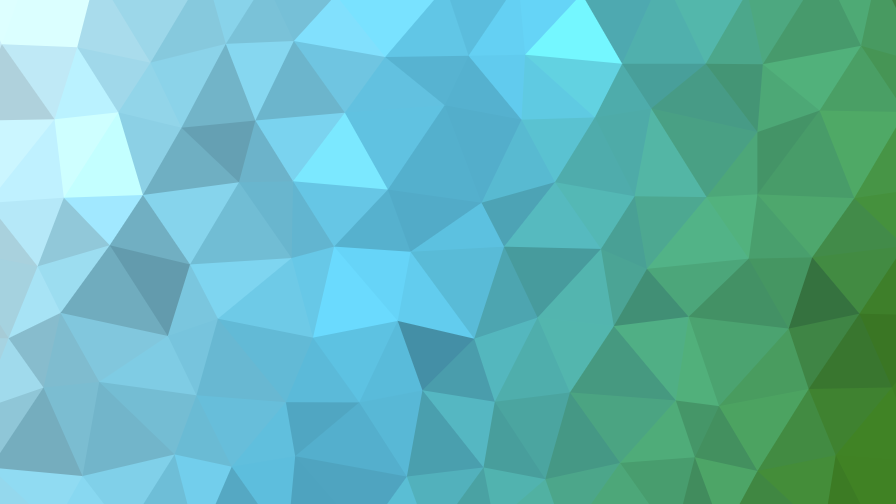
A WebGL 1 fragment shader for this background:

```glsl
precision highp float;
// Low-poly backdrop: a staggered triangular lattice with jittered corners.
// Each facet takes one flat colour from an ice-blue to leaf-green ramp,
// varied by a hash and by soft patches of light and shade.
uniform vec2 u_resolution;

vec2 hash2(vec2 n) {
  vec3 h = fract(n.xyx * vec3(0.1031, 0.1030, 0.0973));
  h += dot(h, h.yzx + 33.33);
  return fract((h.xx + h.yz) * h.zy);
}

// Lattice corner in canvas heights; odd rows shift by half a step.
vec2 corner(vec2 id) {
  vec2 jitter = (hash2(id + 37.0) - 0.5) * vec2(0.52, 0.42);
  vec2 grid = id + vec2(0.5 * mod(id.y, 2.0), 0.0) + jitter;
  return grid * vec2(0.154, 0.1373) + vec2(0.0, 0.0767);
}

// Signed distance to the line a-b, positive on its left.
float leftOf(vec2 p, vec2 a, vec2 b) {
  vec2 edge = normalize(b - a);
  return dot(p - a, vec2(-edge.y, edge.x));
}

vec3 ramp(vec2 p) {
  float t = p.x / 1.778 + 0.2 * (0.5 - p.y);
  vec3 c = mix(vec3(0.75, 0.88, 0.92), vec3(0.50, 0.79, 0.88), smoothstep(-0.10, 0.20, t));
  c = mix(c, vec3(0.34, 0.71, 0.83), smoothstep(0.18, 0.44, t));
  c = mix(c, vec3(0.30, 0.66, 0.65), smoothstep(0.49, 0.66, t));
  c = mix(c, vec3(0.29, 0.63, 0.44), smoothstep(0.64, 0.83, t));
  return mix(c, vec3(0.23, 0.47, 0.13), smoothstep(0.83, 1.07, t));
}

float patchAt(vec2 p, float x, float y, float radius) {
  vec2 d = (p - vec2(x, y)) / radius;
  return exp(-dot(d, d));
}

float lighting(vec2 p) {
  // bright facets
  float light = 0.24 * patchAt(p, 0.10, 0.95, 0.10);
  light += 0.34 * patchAt(p, 0.73, 0.95, 0.09);
  light += 0.34 * patchAt(p, 1.11, 0.92, 0.11);
  light += 0.28 * patchAt(p, 0.20, 0.67, 0.11);
  light += 0.20 * patchAt(p, 0.66, 0.70, 0.08);
  light += 0.28 * patchAt(p, 0.76, 0.42, 0.08);
  light += 0.24 * patchAt(p, 1.41, 0.53, 0.06);
  light += 0.18 * patchAt(p, 1.72, 0.70, 0.09);
  // shaded facets
  light -= 0.26 * patchAt(p, 0.30, 0.43, 0.09);
  light -= 0.27 * patchAt(p, 0.06, 0.15, 0.07);
  light -= 0.18 * patchAt(p, 0.40, 0.70, 0.07);
  light -= 0.14 * patchAt(p, 0.76, 0.54, 0.08);
  light -= 0.15 * patchAt(p, 0.87, 0.30, 0.06);
  light -= 0.18 * patchAt(p, 1.58, 0.39, 0.08);
  light -= 0.12 * patchAt(p, 1.30, 0.43, 0.09);
  return light;
}

// Counter-clockwise triangle: colour times coverage, and coverage.
vec4 facet(vec2 p, vec2 a, vec2 b, vec2 c, float tone) {
  float inside = min(leftOf(p, a, b), min(leftOf(p, b, c), leftOf(p, c, a)));
  float cover = clamp(0.5 + inside * u_resolution.y, 0.0, 1.0);
  vec2 centre = (a + b + c) / 3.0;
  float shade = 1.0 + 0.20 * (tone - 0.5) + lighting(centre);
  return vec4(min(ramp(centre) * shade, 1.0), 1.0) * cover;
}

void main() {
  vec2 p = gl_FragCoord.xy / u_resolution.y;
  vec2 grid = (p - vec2(0.0, 0.0767)) / vec2(0.154, 0.1373);
  vec4 sum = vec4(0.0);

  // Blend the two facets of every nearby lattice cell.
  for (int j = -1; j <= 1; j++) {
    float row = floor(grid.y) + float(j);
    float odd = mod(row, 2.0);
    for (int i = -1; i <= 1; i++) {
      vec2 id = vec2(floor(grid.x - 0.5 * odd) + float(i), row);
      vec2 tone = hash2(id + 91.0);
      vec2 lowLeft = corner(id);
      vec2 lowRight = corner(id + vec2(1.0, 0.0));
      vec2 highLeft = corner(id + vec2(0.0, 1.0));
      vec2 highRight = corner(id + 1.0);
      vec2 apex = mix(highLeft, highRight, odd);
      vec2 nadir = mix(lowRight, lowLeft, odd);
      sum += facet(p, lowLeft, lowRight, apex, tone.x);
      sum += facet(p, highRight, highLeft, nadir, tone.y);
    }
  }
  gl_FragColor = vec4(sum.rgb / max(sum.a, 0.001), 1.0);
}
```
